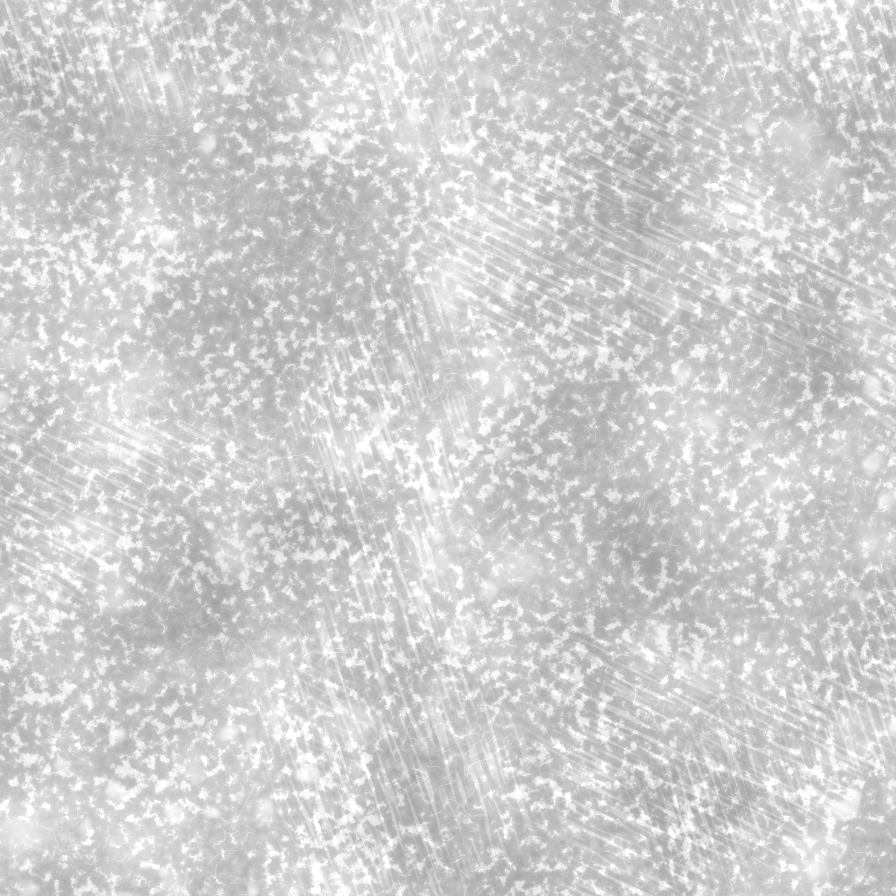
This texture is drawn by a three.js fragment shader. Its source:

```glsl
// Pale worn plaster: grey gradient-noise clouds under fine chipped flakes,
// hair-thin fibres and patches of brushed scratches, with clusters of soft
// white spots and one-sided smudges scattered over a jittered grid.
varying vec2 vUv;

const float BASE_GREY = 0.768;
const float CLOUD_SCALE = 5.0;
const float CLOUD_CONTRAST = 0.25;
const float MOTTLE_CONTRAST = 0.16;
const float FLAKE_SCALE = 75.0;
const float FLAKE_STRENGTH = 0.135;
const float FIBRE_SCALE = 48.0;
const float FIBRE_STRENGTH = 0.07;
const float SCRATCH_STRENGTH = 0.10;
const vec2 SCRATCH_SCALE = vec2(16.0, 170.0);
const float SPOT_CELLS = 19.0;
const float SMUDGE_CELLS = 11.0;
const float SPOT_STRENGTH = 0.95;
const float SMUDGE_STRENGTH = 0.55;
const vec3 TINT = vec3(1.0);
const float TAU = 6.2831853;

float hash(vec2 p) {
  vec3 q = fract(vec3(p.xyx) * 0.1031);
  q += dot(q, q.yzx + 33.33);
  return fract((q.x + q.y) * q.z);
}

float cornerSlope(vec2 cell, vec2 offset) {
  float angle = TAU * hash(cell);
  return dot(vec2(cos(angle), sin(angle)), offset);
}

float gradientNoise(vec2 p) {
  vec2 i = floor(p);
  vec2 f = p - i;
  vec2 u = f * f * f * (f * (f * 6.0 - 15.0) + 10.0);
  vec2 e = vec2(1.0, 0.0);
  float low = mix(cornerSlope(i, f), cornerSlope(i + e.xy, f - e.xy), u.x);
  float high = mix(cornerSlope(i + e.yx, f - e.yx), cornerSlope(i + e.xx, f - e.xx), u.x);
  return mix(low, high, u.y);
}

float fbm(vec2 p) {
  float sum = 0.0;
  float amplitude = 0.5;
  for (int octave = 0; octave < 4; octave++) {
    sum += amplitude * gradientNoise(p);
    p = mat2(1.6, 1.2, -1.2, 1.6) * p + 17.3;
    amplitude *= 0.55;
  }
  return sum;
}

vec2 rotate(vec2 p, float angle) {
  float c = cos(angle);
  float s = sin(angle);
  return vec2(c * p.x + s * p.y, c * p.y - s * p.x);
}

float cloudField(vec2 uv) {
  return fbm(uv * CLOUD_SCALE + 41.0);
}

// Soft oval blobs, brighter on one side, kept mostly to the light clouds.
float blobs(vec2 uv, float cells, vec2 radiusRange, float seed) {
  vec2 p = uv * cells;
  vec2 home = floor(p);
  float clear = 1.0;
  for (int y = -1; y <= 1; y++) {
    for (int x = -1; x <= 1; x++) {
      vec2 cell = home + vec2(float(x), float(y));
      vec2 id = cell + seed;
      vec2 centre = cell + vec2(hash(id + 11.3), hash(id + 47.7));
      float cluster = cloudField(centre / cells);
      float present = smoothstep(0.0, 0.12, cluster * 1.8 + 0.42 - hash(id + 83.1));
      float radius = mix(radiusRange.x, radiusRange.y, hash(id + 5.9));
      float angle = TAU * hash(id + 29.4);
      vec2 q = rotate(p - centre, angle) / radius * vec2(0.8, 1.15);
      float body = 1.0 - smoothstep(0.35, 1.15, length(q));
      float lit = 0.35 + 0.65 * smoothstep(-0.9, 0.6, q.x);
      float strength = mix(0.25, 1.0, hash(id + 61.2));
      clear *= 1.0 - body * lit * strength * present;
    }
  }
  return 1.0 - clear;
}

// Fine streaks along one direction, shown only inside noise patches.
float scratches(vec2 uv, float angle, float seed) {
  float streak = gradientNoise(rotate(uv, angle) * SCRATCH_SCALE + seed);
  float area = smoothstep(0.05, 0.3, gradientNoise(uv * 3.5 + seed));
  return smoothstep(0.0, 0.35, streak) * area;
}

void main() {
  vec2 warp = vec2(gradientNoise(vUv * 32.0 + 3.0), gradientNoise(vUv * 32.0 + 71.0));
  float clouds = cloudField(vUv);
  float wear = fbm(vUv * 9.0 + 120.0);

  // Chipped surface
  float grain = fbm(vUv * FLAKE_SCALE + 7.0);
  float flakes = smoothstep(0.0, 0.24, grain + 0.4 * wear - 0.02);
  float hair = abs(gradientNoise(vUv * FIBRE_SCALE + warp * 1.6 + 200.0));
  float fibres = (1.0 - smoothstep(0.0, 0.07, hair)) * smoothstep(-0.1, 0.2, grain - wear);
  float brushed = scratches(vUv, -0.45, 15.0) + scratches(vUv, -1.25, 58.0);

  float tone = BASE_GREY + CLOUD_CONTRAST * clouds + MOTTLE_CONTRAST * grain;
  tone += FLAKE_STRENGTH * flakes + FIBRE_STRENGTH * fibres + SCRATCH_STRENGTH * brushed;

  // White spots and smudges
  vec2 bent = vUv + warp * 0.008;
  float smudges = blobs(bent, SMUDGE_CELLS, vec2(0.2, 0.42), 300.0);
  float spots = blobs(bent, SPOT_CELLS, vec2(0.13, 0.28), 500.0);
  tone = mix(tone, 0.97, SMUDGE_STRENGTH * smudges);
  tone = mix(tone, 1.0, SPOT_STRENGTH * spots);

  gl_FragColor = vec4(TINT * clamp(tone, 0.0, 1.0), 1.0);
}
```
